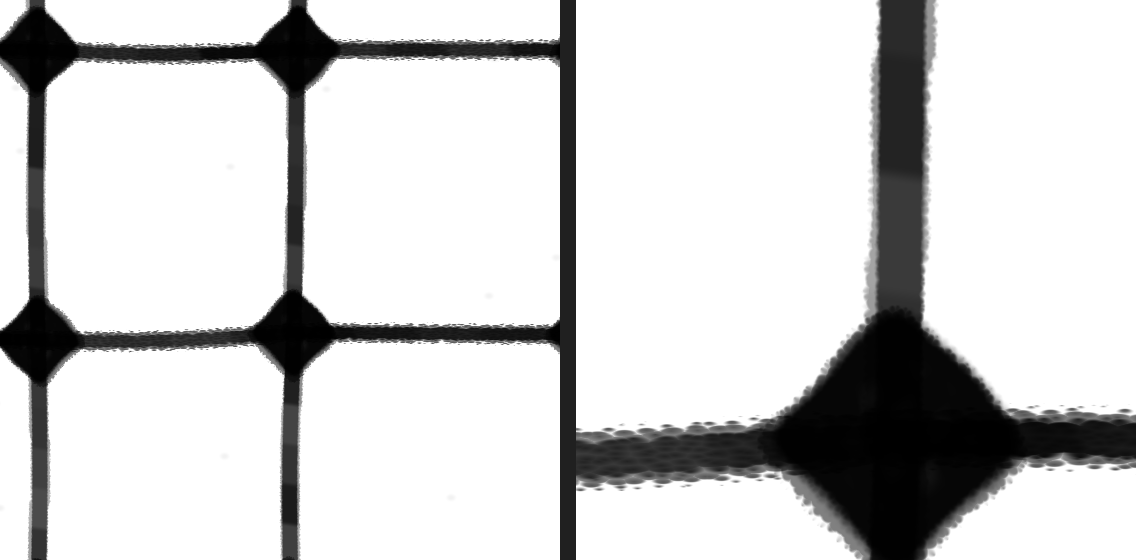
Left: the whole. Right: its middle third, enlarged.
This pattern is drawn by a three.js fragment shader. Its source:

```glsl
varying vec2 vUv;

const float PI = 3.14159265;
const vec2 ORIGIN = vec2(0.068, 0.4);
const vec2 SPACING = vec2(0.4935, 0.494);

float hash(vec2 p) {
  return fract(sin(dot(p, vec2(127.1, 311.7))) * 43758.5);
}

// Cellular noise: distance to the nearest scattered point
float cellular(vec2 p) {
  vec2 cell = floor(p);
  float nearest = 2.0;
  for (int y = -1; y <= 1; y++) {
    for (int x = -1; x <= 1; x++) {
      vec2 id = cell + vec2(float(x), float(y));
      vec2 point = id + vec2(hash(id), hash(id + 47.3));
      nearest = min(nearest, distance(p, point));
    }
  }
  return nearest;
}

float cover(float d, float soft) {
  return 1.0 - smoothstep(-soft, soft, d);
}

// Random level per brush dab, blended briefly into the next one
float dabs(float s, float seed) {
  float i = floor(s);
  float blend = smoothstep(0.85, 1.0, fract(s));
  return mix(hash(vec2(i, seed)), hash(vec2(i + 1.0, seed)), blend);
}

// Hand-placed lattice point
vec2 knotCentre(vec2 id) {
  float dx = -0.0365 * sin(0.5 * PI * id.x) + 0.005 * id.x * id.y;
  float dy = 0.017 * mod(id.y, 2.0) + 0.008 * sin(2.0 * id.x - 1.1) * cos(0.5 * PI * id.y);
  return ORIGIN + SPACING * id + vec2(dx, dy);
}

// Bent stroke running along x; widths and tones hold (core, fringe)
float strand(vec2 p, vec2 a, vec2 b, float sag, vec2 widths, vec2 tones, float shift, float rough) {
  float t = (p.x - a.x) / (b.x - a.x);
  float off = p.y - mix(a.y, b.y, t) - sag * sin(PI * t);
  float core = cover(abs(off) - widths.x + 0.4 * rough, 0.0018);
  float fringe = cover(abs(off + shift) - widths.y + rough, 0.0018);
  float tone = mix(1.0, tones.x, core) * mix(1.0, tones.y, fringe);
  return t < 0.0 || t > 1.0 ? 1.0 : tone;
}

float diamond(vec2 p, float size, float corner) {
  vec2 q = abs(vec2(p.x + p.y, p.x - p.y) * 0.7071) - size + corner;
  return length(max(q, 0.0)) + min(max(q.x, q.y), 0.0) - corner;
}

// Dark diamond over a looser, offset wash
float knot(vec2 p, vec2 id, float rough) {
  float turn = 0.16 * (hash(id + 3.7) - 0.5);
  p = mat2(cos(turn), sin(turn), -sin(turn), cos(turn)) * p;
  p.y *= 0.96;
  p += 0.0015 * sin(p.yx * vec2(110.0, 95.0) + 6.0 * hash(id));
  vec2 slip = 0.011 * (vec2(hash(id + 1.3), hash(id + 8.1)) - 0.5);
  float body = diamond(p, 0.056, 0.016);
  float wash = diamond(p - slip, 0.06, 0.015);
  float streaks = sin(p.x * 170.0 + p.y * 60.0) * sin(p.y * 130.0 - p.x * 90.0);
  float bodyTone = 0.05 + 0.12 * max(streaks, 0.0) * cover(body + 0.024, 0.012);
  float tone = mix(1.0, bodyTone, cover(body + 0.35 * rough, 0.005));
  return tone * mix(1.0, 0.5, cover(wash + rough, 0.002));
}

void main() {
  vec2 uv = vUv;
  float streakGrain = cellular(uv * vec2(90.0, 280.0)) - 0.5;
  float grain = cellular(uv * 230.0) - 0.5;

  // Faint flecks on the paper
  float ink = 1.0 - 0.05 * cover(cellular(uv * vec2(3.0, 4.0)) - 0.02, 0.015);

  for (int j = -1; j <= 1; j++) {
    for (int i = -1; i <= 2; i++) {
      vec2 id = vec2(float(i), float(j));
      vec2 here = knotCentre(id);
      vec2 right = knotCentre(id + vec2(1.0, 0.0));
      vec2 above = knotCentre(id + vec2(0.0, 1.0));
      float seed = 10.0 * hash(id + 5.9);

      // Horizontal strand: dry, streaky edges
      float level = dabs(uv.x * 9.0 + uv.y * 3.0, seed);
      vec2 tones = vec2(mix(0.08, 0.42, level), 0.46 + 0.25 * streakGrain);
      float sag = -0.004 - 0.004 * cos(PI * id.x);
      ink *= strand(uv, here, right, sag, vec2(0.0105, 0.0155), tones, 0.0, 0.009 * streakGrain);

      // Vertical strand: overlapping translucent dabs
      float s = uv.y * 14.0 + uv.x * 2.0;
      level = dabs(s, seed + 2.0);
      float shift = 0.007 * (dabs(s * 0.6, seed + 4.0) - 0.5);
      tones = vec2(mix(0.2, 0.44, level), mix(0.54, 0.7, level));
      sag = 0.005 * sin(4.0 * id.x + 4.7 * id.y - 0.9);
      ink *= strand(uv.yx, here.yx, above.yx, sag, vec2(0.0135, 0.0168), tones, shift, 0.003 * grain);

      ink *= knot(uv - here, id, 0.005 * grain);
    }
  }
  gl_FragColor = vec4(vec3(ink), 1.0);
}
```
